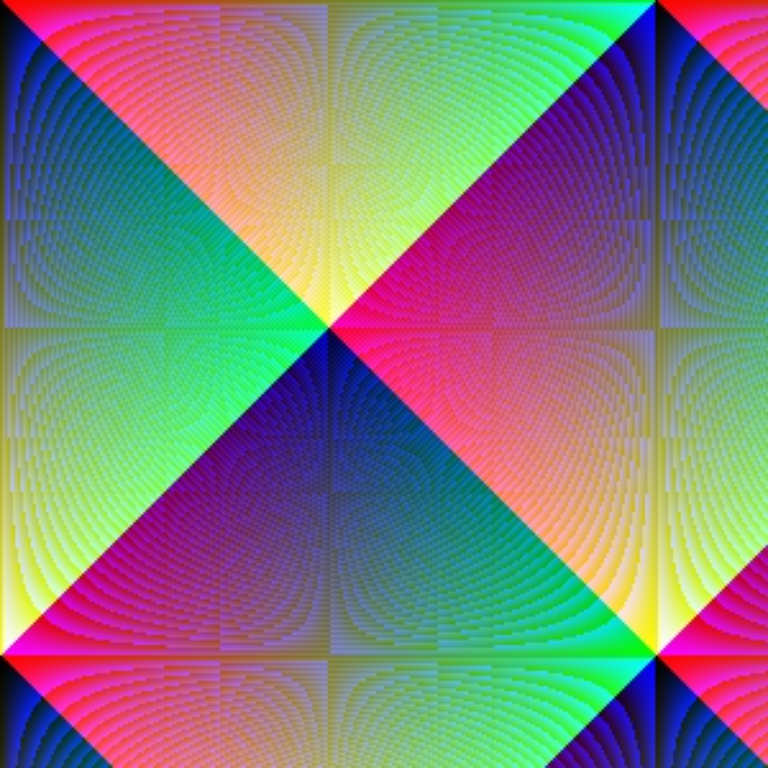
Give the GLSL for this background, as a WebGL 2 fragment shader.

```glsl
#version 300 es
precision highp float;
// Wrapped integer arithmetic pattern: difference, sum and product, with softened hue.

#define CELLS 300.0  // cells across the canvas
#define WRAP 256.0   // modulus shared by the three channels
#define BLOCK 2.0    // cells per side of a block that shares one hue

uniform vec2 u_resolution;
out vec4 outColor;

const vec3 LUMA = vec3(0.299, 0.587, 0.114);

// Colour of one cell, with its indices counted from the upper left.
vec3 cellColor(vec2 cell) {
    cell = clamp(cell, 0.0, CELLS - 1.0);
    vec3 value = vec3(cell.y - cell.x, cell.x + cell.y, cell.x * cell.y);
    return mod(value, WRAP) / (WRAP - 1.0);
}

// Mean colour of one square block of cells.
vec3 blockColor(vec2 block) {
    vec3 sum = vec3(0.0);
    for (float y = 0.0; y < BLOCK; y++)
        for (float x = 0.0; x < BLOCK; x++)
            sum += cellColor(block * BLOCK + vec2(x, y));
    return sum / (BLOCK * BLOCK);
}

// Bilinear weight of a corner (0 or 1 on each axis).
float cornerWeight(vec2 corner, vec2 blend) {
    vec2 w = mix(1.0 - blend, blend, corner);
    return w.x * w.y;
}

void main() {
    vec2 uv = gl_FragCoord.xy / u_resolution;
    vec2 grid = vec2(uv.x, 1.0 - uv.y) * CELLS - 0.5;
    vec2 blockGrid = (grid + 0.5) / BLOCK - 0.5;

    // Brightness follows single cells, hue follows whole blocks.
    float brightness = 0.0;
    vec3 hue = vec3(0.0);
    for (int i = 0; i < 4; i++) {
        vec2 corner = vec2(i & 1, i >> 1);
        vec3 cell = cellColor(floor(grid) + corner);
        brightness += dot(cell, LUMA) * cornerWeight(corner, fract(grid));
        hue += blockColor(floor(blockGrid) + corner) * cornerWeight(corner, fract(blockGrid));
    }

    vec3 color = hue + brightness - dot(hue, LUMA);
    outColor = vec4(clamp(color, 0.0, 1.0), 1.0);
}
```
